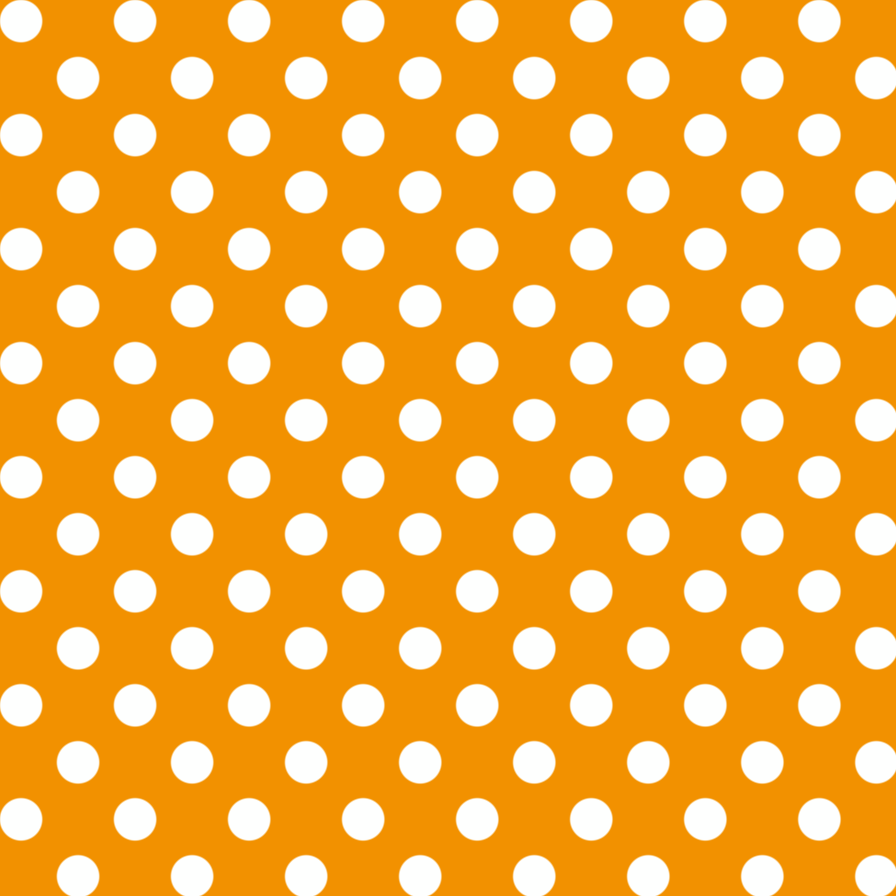
A three.js fragment shader for this pattern:

```glsl
// Staggered white polka dots on flat orange: 8 dots across in each of 16 rows.
// Two square grids of discs, the second shifted by half a pitch both ways,
// are joined by taking the distance to the nearest disc centre.

#define PITCH 0.12728                   // spacing of dots within one grid
#define FIRST_DOT vec2(0.0235, 0.9765)  // centre of the upper left dot
#define RADIUS 0.0237
#define EDGE 0.0026                     // width of the soft rim
#define GROUND vec3(0.950, 0.570, 0.000)
#define DOT vec3(0.995, 1.000, 0.995)

varying vec2 vUv;

// Distance to the nearest point of a unit grid
float gridDistance(vec2 cell) {
  return length(fract(cell + 0.5) - 0.5);
}

void main() {
  vec2 cell = (vUv - FIRST_DOT) / PITCH;

  // Main grid and its half-pitch companion
  float nearest = min(gridDistance(cell), gridDistance(cell + 0.5));
  float rim = nearest * PITCH - RADIUS;

  // Smooth disc coverage
  float coverage = 1.0 - smoothstep(-0.5 * EDGE, 0.5 * EDGE, rim);
  gl_FragColor = vec4(mix(GROUND, DOT, coverage), 1.0);
}
```
